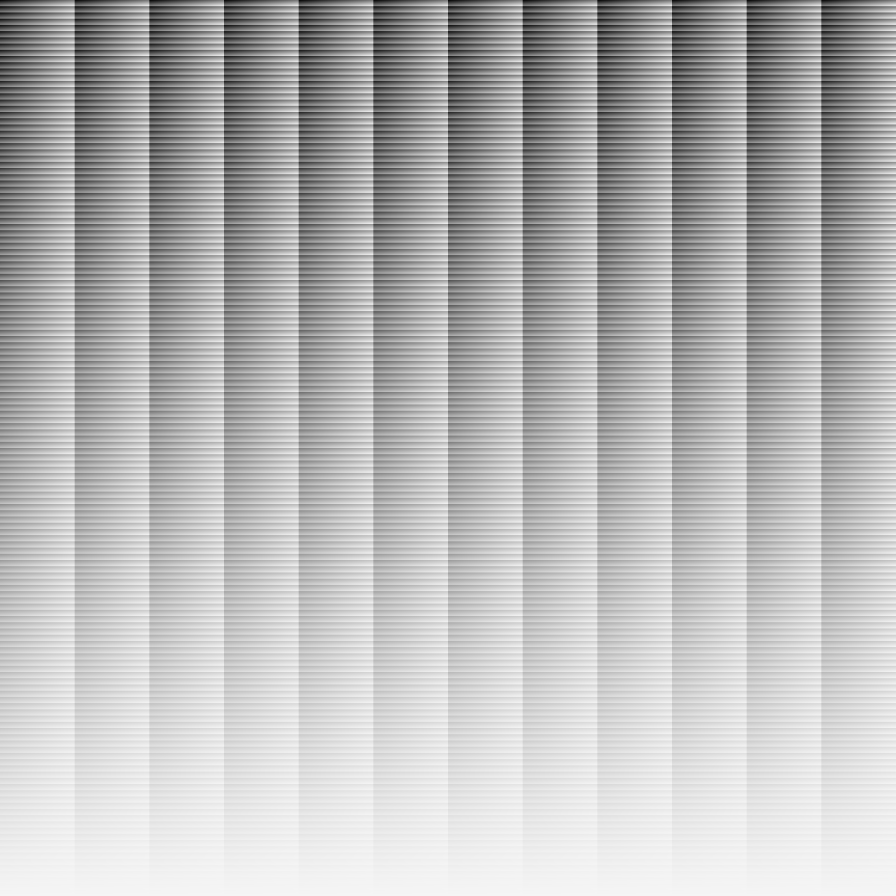
Write a Shadertoy shader that draws this pattern.

```glsl
// Twelve columns of fine louvre slats under one tall fade from dark to pale.
// Two sawtooth ramps (across each column, down each slat) set the shade;
// each ramp is box-filtered analytically, so its sharp edges stay smooth.

const vec2  REPEATS      = vec2(12.0, 144.0); // columns across, slats down
const vec2  RAMP_WEIGHT  = vec2(0.47, 0.53);  // share of column and slat ramps
const float PAPER        = 0.96;              // lightest grey
const float FILTER_WIDTH = 1.0;               // smoothing width in output samples

// Integral of fract(x) from 0 to x.
vec2 sawIntegral(vec2 x) {
    vec2 f = fract(x);
    return 0.5 * (floor(x) + f * f);
}

// Average of fract(x) over a window of the given width.
vec2 smoothSaw(vec2 x, vec2 width) {
    return (sawIntegral(x + 0.5 * width) - sawIntegral(x - 0.5 * width)) / width;
}

void mainImage(out vec4 fragColor, in vec2 fragCoord) {
    // Position measured from the upper left corner
    vec2 uv = fragCoord / iResolution.xy;
    vec2 pos = vec2(uv.x, 1.0 - uv.y);

    // Ramps run dark to light, left to right and top to bottom
    vec2 width = FILTER_WIDTH * REPEATS / iResolution.xy;
    vec2 ramp = smoothSaw(pos * REPEATS, width);

    // Shade weakens toward the bottom of the canvas
    float shade = uv.y * (1.0 - dot(ramp, RAMP_WEIGHT));
    fragColor = vec4(vec3(PAPER * (1.0 - shade)), 1.0);
}
```
